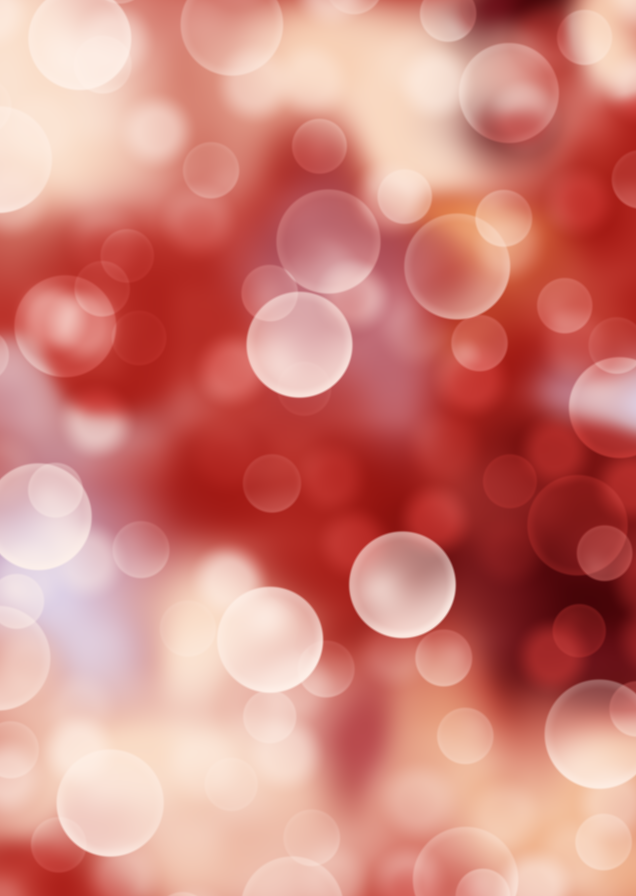
Reproduce this background procedurally as a Shadertoy shader.

```glsl
#define CREAM vec3(0.98, 0.87, 0.79)
#define PEACH vec3(0.92, 0.61, 0.41)
#define RED vec3(0.72, 0.18, 0.15)
#define WINE vec3(0.33, 0.03, 0.05)
#define LILAC vec3(0.84, 0.79, 0.90)
#define ROSE vec3(0.70, 0.36, 0.41)
#define EMBER vec3(0.88, 0.25, 0.23)
#define PEARL vec3(1.0, 0.95, 0.92)
#define BIG_RADIUS 0.082
#define SMALL_RADIUS 0.044
#define BLUR_RADIUS 0.046
#define DISC_EDGE 0.0025

float hash(vec2 p) {
    return fract(sin(dot(p, vec2(127.1, 311.7))) * 43758.5453);
}

float noise(vec2 p) {
    vec2 i = floor(p), f = fract(p);
    f = f * f * f * (f * (f * 6.0 - 15.0) + 10.0);
    return mix(mix(hash(i), hash(i + vec2(1, 0)), f.x),
               mix(hash(i + vec2(0, 1)), hash(i + vec2(1, 1)), f.x), f.y);
}

// Broad flat-topped stain of one colour
void wash(inout vec3 col, vec2 p, vec2 centre, vec2 size, vec3 tint) {
    vec2 q = (p - centre) / size;
    col = mix(col, tint, exp(-pow(dot(q, q), 1.5)));
}

// Out-of-focus colour zones; both axes run from 0 to 1
vec3 backdrop(vec2 p) {
    vec3 col = RED;
    wash(col, p, vec2(0.05, 0.90), vec2(0.24, 0.16), CREAM);
    wash(col, p, vec2(0.57, 0.89), vec2(0.28, 0.12), CREAM);
    wash(col, p, vec2(0.73, 0.74), vec2(0.18, 0.08), PEACH);
    wash(col, p, vec2(0.80, 0.96), vec2(0.14, 0.07), WINE);
    wash(col, p, vec2(1.00, 0.97), vec2(0.10, 0.08), CREAM);
    wash(col, p, vec2(0.50, 0.65), vec2(0.12, 0.11), ROSE);
    wash(col, p, vec2(0.12, 0.53), vec2(0.16, 0.05), mix(ROSE, CREAM, 0.35));
    wash(col, p, vec2(0.83, 0.45), vec2(0.25, 0.13), mix(RED, WINE, 0.5));
    wash(col, p, vec2(0.92, 0.33), vec2(0.28, 0.08), WINE);
    wash(col, p, vec2(1.00, 0.58), vec2(0.10, 0.07), LILAC);
    wash(col, p, vec2(0.05, 0.37), vec2(0.25, 0.13), LILAC);
    wash(col, p, vec2(0.36, 0.33), vec2(0.11, 0.08), CREAM);
    wash(col, p, vec2(0.25, 0.14), vec2(0.40, 0.17), CREAM);
    wash(col, p, vec2(0.92, 0.10), vec2(0.32, 0.13), mix(PEACH, CREAM, 0.5));
    wash(col, p, vec2(0.57, 0.16), vec2(0.10, 0.08), mix(ROSE, RED, 0.5));
    wash(col, p, vec2(0.03, 0.01), vec2(0.16, 0.06), RED);
    return col;
}

// One jittered grid of light discs; crisp = 0 removes rim and inner sheen
void lights(inout vec3 col, vec2 p, vec2 extent, ivec2 grid, float radius,
            float edge, float strength, float crisp, float seed) {
    for (int y = 0; y < grid.y; y++)
    for (int x = 0; x < grid.x; x++) {
        vec2 id = vec2(x, y) + seed;
        vec2 jitter = vec2(hash(id), hash(id + 17.3));
        float power = hash(id + 41.9), white = hash(id + 73.1);
        vec2 cell = (vec2(x, y) + mix(vec2(0.05), vec2(0.95), jitter)) / vec2(grid);
        vec2 q = p - (cell * 1.08 - 0.04) * extent;
        float r = radius * mix(0.95, 1.05, white);
        float d = length(q);
        if (d > r + edge) continue;

        // Body, thin rim, glow toward the lower side and one soft blotch
        float cover = 1.0 - smoothstep(r - edge, r + edge, d);
        float rim = smoothstep(0.8 * r, r, d);
        float angle = 6.2832 * power;
        float sheen = smoothstep(-0.1, 1.0, dot(q, vec2(0.6 * cos(angle), -0.9)) / r);
        vec2 offset = q / r - 0.45 * vec2(sin(angle * 3.0), cos(angle * 5.0));
        float blotch = exp(-4.0 * dot(offset, offset));
        float alpha = strength * mix(0.3, 1.2, power)
                    + crisp * (0.12 * rim + 0.5 * sheen * white + 0.35 * blotch * power);

        // Dark surroundings give red light, pale ones give pearl
        float luma = dot(col, vec3(0.3, 0.59, 0.11));
        float pale = max(smoothstep(0.22, 0.6, luma), crisp * smoothstep(0.1, 0.7, white));
        col = mix(col, mix(EMBER, PEARL, pale), clamp(cover * alpha, 0.0, 0.93));
    }
}

void mainImage(out vec4 fragColor, in vec2 fragCoord) {
    vec2 uv = fragCoord / iResolution.xy;
    vec2 extent = vec2(1.0, iResolution.y / iResolution.x);
    vec2 p = uv * extent;
    float edge = max(DISC_EDGE, 0.8 / iResolution.x);

    // Warped backdrop; varying gamma deepens the reds and spares the creams
    vec2 warp = vec2(noise(p * 6.0), noise(p * 6.0 + 31.0)) - 0.5;
    vec3 col = backdrop(uv + 0.14 * warp);
    float drift = 0.65 * noise(p * 6.5 + 5.0) + 0.35 * noise(p * 13.0 + 11.0);
    col = pow(col, vec3(mix(1.6, 0.6, drift)));

    // Blurred glows, then small and large focused discs
    lights(col, p, extent, ivec2(7, 9), BLUR_RADIUS, 0.021, 0.48, 0.0, 3.0);
    lights(col, p, extent, ivec2(5, 8), SMALL_RADIUS, edge, 0.27, 0.5, 57.0);
    lights(col, p, extent, ivec2(3, 6), BIG_RADIUS, edge, 0.42, 1.0, 101.0);

    fragColor = vec4(clamp(col, 0.0, 1.0), 1.0);
}
```
